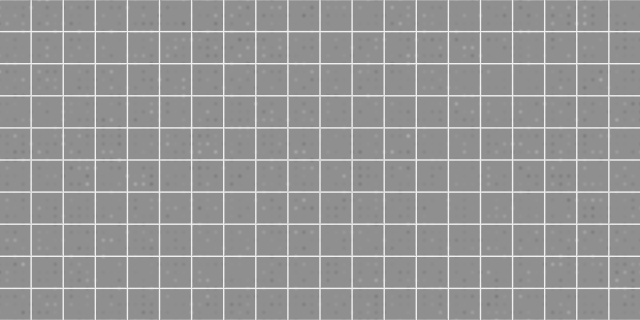
Reproduce this pattern procedurally as a Shadertoy shader.

```glsl
#define CELL 0.1003
#define LINE_WIDTH 0.0044
#define DOT_RADIUS 0.0105
#define DOTS_PER_CELL 4.0
#define DARK_DEPTH 0.085
#define LIGHT_LIFT 0.12
#define LIGHT_SHARE 0.36
#define GROUND vec3(0.56)
#define LINE_COLOR vec3(0.94)

float hash(vec2 p) {
    vec3 q = fract(vec3(p.xyx) * 0.1031);
    q += dot(q, q.yzx + 33.33);
    return fract((q.x + q.y) * q.z);
}

// Distance to the nearest whole-number line on each axis
vec2 lineDistance(vec2 p) {
    return abs(fract(p + 0.5) - 0.5);
}

// Faint light or dark spot at each point of the fine lattice
float dotShade(vec2 cellPos) {
    vec2 lattice = cellPos * DOTS_PER_CELL;
    vec2 id = floor(lattice + 0.5);
    vec2 cellId = floor(id / DOTS_PER_CELL);
    float dist = length(lattice - id) * CELL / DOTS_PER_CELL;
    float spot = 1.0 - smoothstep(0.0, DOT_RADIUS, dist);

    float strength = hash(id + 71.0);
    strength *= strength * mix(0.45, 1.0, hash(cellId + 213.0));
    float tone = hash(id + 149.0) < LIGHT_SHARE ? LIGHT_LIFT : -DARK_DEPTH;
    return spot * strength * tone;
}

void mainImage(out vec4 fragColor, in vec2 fragCoord) {
    float pixel = 1.0 / iResolution.y;
    vec2 uv = (fragCoord - 0.5 * iResolution.xy) * pixel;
    vec2 cellPos = uv / CELL;

    vec3 color = GROUND + dotShade(cellPos);

    // Grid lines, smoothed by their pixel coverage
    vec2 dist = lineDistance(cellPos) * CELL;
    vec2 low = max(dist - 0.5 * pixel, vec2(-0.5 * LINE_WIDTH));
    vec2 high = min(dist + 0.5 * pixel, vec2(0.5 * LINE_WIDTH));
    vec2 coverage = clamp((high - low) / pixel, 0.0, 1.0);
    color = mix(color, LINE_COLOR, max(coverage.x, coverage.y));

    fragColor = vec4(color, 1.0);
}
```
